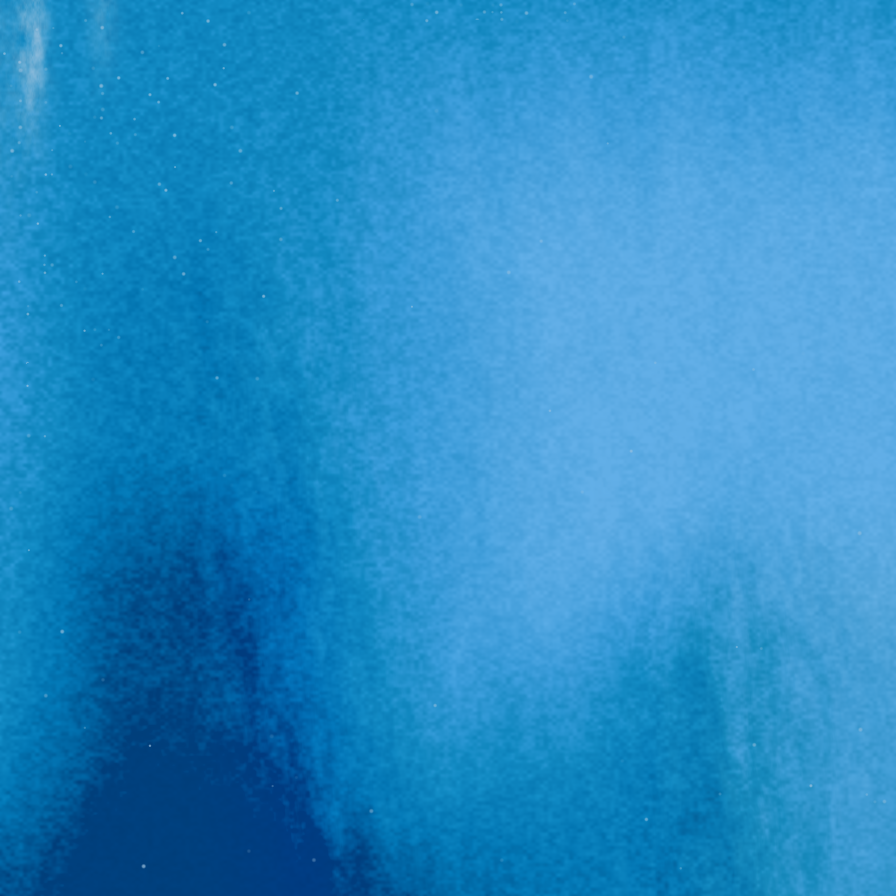
Give the GLSL for this texture, as a three.js fragment shader.

```glsl
// Soft blue water reflections: a dark column, a broad pale glow, upright ripples and fine specks.
varying vec2 vUv;

const vec3 NAVY  = vec3(0.00, 0.25, 0.49);
const vec3 DEEP  = vec3(0.00, 0.38, 0.62);
const vec3 BLUE  = vec3(0.01, 0.47, 0.71);
const vec3 AZURE = vec3(0.07, 0.54, 0.76);
const vec3 SKY   = vec3(0.23, 0.61, 0.85);
const vec3 PALE  = vec3(0.38, 0.68, 0.90);
const vec3 FOAM  = vec3(0.62, 0.76, 0.87);

const float BASE_TONE   = 0.57;
const float GLOW_GAIN   = 0.41;
const float POOL_GAIN   = 0.50;
const float RIPPLE_GAIN = 0.36;
const float GRAIN_GAIN  = 0.15;
const float LEAN        = 0.10;
const float SPECK_CELLS = 110.0;

float hash(vec2 p) {
  vec3 q = fract(p.xyx * 0.1031);
  q += dot(q, q.yzx + 33.33);
  return fract((q.x + q.y) * q.z);
}

float noise(vec2 p) {
  vec2 i = floor(p), f = fract(p);
  f = f * f * (3.0 - 2.0 * f);
  return mix(mix(hash(i), hash(i + vec2(1, 0)), f.x),
             mix(hash(i + vec2(0, 1)), hash(i + vec2(1, 1)), f.x), f.y);
}

// Layered noise, centred on zero
float fbm(vec2 p) {
  float sum = 0.0, gain = 0.5;
  for (int i = 0; i < 4; i++) {
    sum += gain * (noise(p) - 0.5);
    p = p * 2.03 + 17.3;
    gain *= 0.55;
  }
  return sum;
}

// One below lo, zero above hi
float fall(float lo, float hi, float v) { return 1.0 - smoothstep(lo, hi, v); }

float bell(float v, float centre, float width) {
  float d = (v - centre) / width;
  return exp(-d * d);
}

// Six evenly spaced colours from navy to pale
vec3 waterRamp(float tone) {
  float t = clamp(tone, 0.0, 1.0) * 5.0;
  vec3 c = mix(NAVY, DEEP, clamp(t, 0.0, 1.0));
  c = mix(c, BLUE,  clamp(t - 1.0, 0.0, 1.0));
  c = mix(c, AZURE, clamp(t - 2.0, 0.0, 1.0));
  c = mix(c, SKY,   clamp(t - 3.0, 0.0, 1.0));
  return mix(c, PALE, clamp(t - 4.0, 0.0, 1.0));
}

// Small round glints, one chance per cell
float specks(vec2 uv, float density) {
  vec2 p = uv * SPECK_CELLS, cell = floor(p);
  vec2 centre = 0.35 + 0.3 * vec2(hash(cell + 7.1), hash(cell + 31.7));
  float present = step(hash(cell + 3.3), density);
  float radius = mix(0.20, 0.38, hash(cell + 51.9));
  return present * fall(radius * 0.2, radius, length(fract(p) - centre)) * hash(cell + 83.0);
}

void main() {
  vec2 uv = vUv;
  float x = uv.x + LEAN * (uv.y - 0.5) + 0.035 * fbm(vec2(uv.x * 16.0, uv.y * 5.0));
  float y = uv.y + 0.07 * fbm(vec2(uv.x * 28.0, uv.y * 5.0));

  // Broad masses of light and shade
  float glow = smoothstep(0.26, 0.68, x) * fall(0.68, 1.15, y);
  float column = smoothstep(-0.02, 0.17, uv.x) * fall(0.21, 0.43, x)
               * (0.12 * fall(0.60, 0.85, y) + 0.38 * fall(0.30, 0.56, y));
  float poolTop = mix(0.28, 0.53, smoothstep(0.44, 0.82, uv.x));
  float pool = fall(poolTop - 0.4, poolTop, y) * (1.0 - 0.65 * smoothstep(0.76, 0.98, uv.x));
  float leftSheen = fall(0.0, 0.13, uv.x) * bell(y, 0.62, 0.26);

  float tone = BASE_TONE + GLOW_GAIN * glow - column - POOL_GAIN * pool;
  tone += 0.14 * leftSheen - 0.05 * fall(0.0, 0.13, y);

  // Upright ripples, strongest along the shadow edges
  float edge = bell(x, 0.31, 0.11) * fall(0.45, 0.90, y);
  float rightRipple = bell(uv.x, 0.83, 0.11) * fall(0.25, 0.48, y);
  float rippleMask = 0.16 + 0.75 * edge + 0.8 * rightRipple;
  tone += RIPPLE_GAIN * rippleMask * fbm(vec2(x * 36.0, uv.y * 4.5));
  tone += RIPPLE_GAIN * rippleMask * 0.9 * fbm(vec2(x * 62.0, uv.y * 24.0));

  // Fine surface grain, calmer inside the glow
  float roughness = 1.0 - 0.55 * glow * (1.0 - pool);
  float grain = GRAIN_GAIN * roughness
              * (noise(uv * vec2(125.0, 165.0)) + noise(uv * vec2(215.0, 260.0) + 41.0) - 1.0);
  tone += 0.7 * grain;

  // Hue drift: bluer by the column, teal at lower right
  vec3 color = waterRamp(tone) * (1.0 + 0.22 * grain);
  color += vec3(0.0, -0.015, 0.02) * bell(x, 0.29, 0.07) * fall(0.35, 0.55, y);
  color += vec3(0.02, 0.003, -0.02) * smoothstep(0.70, 0.85, uv.x) * fall(0.30, 0.50, y);

  // Pale streaks at upper left
  float streak = bell(uv.x, 0.037, 0.016) * smoothstep(0.78, 0.93, y)
               + 0.55 * bell(uv.x, 0.115, 0.016) * smoothstep(0.86, 1.0, y)
               + 0.35 * bell(uv.x, 0.01, 0.03) * smoothstep(0.65, 0.95, y);
  streak *= 0.75 + 1.8 * fbm(uv * vec2(90.0, 45.0));
  color = mix(color, FOAM, clamp(0.65 * streak, 0.0, 1.0));

  // Scattered glints, dense near the top left and top rim
  float density = 0.004 + 0.13 * fall(0.0, 0.42, uv.x) * smoothstep(0.42, 1.0, uv.y)
                + 0.40 * bell(uv.x, 0.56, 0.10) * smoothstep(0.965, 0.995, uv.y);
  color = mix(color, FOAM, 0.75 * specks(uv, density));

  gl_FragColor = vec4(clamp(color, 0.0, 1.0), 1.0);
}
```
